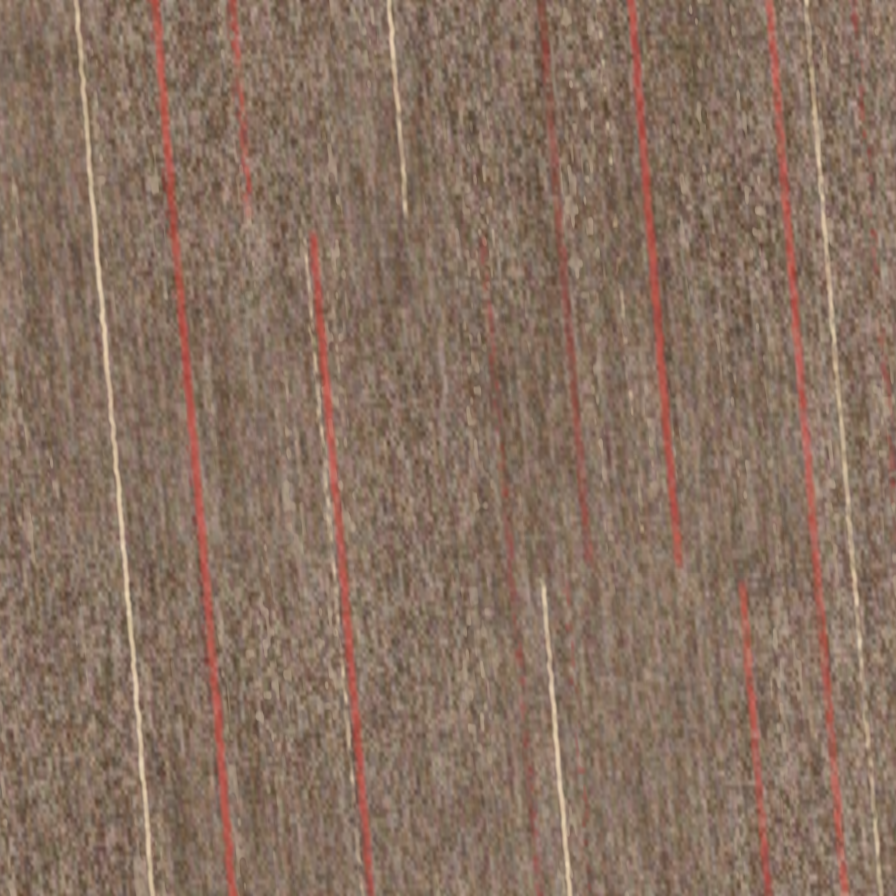
This texture is drawn by a three.js fragment shader. Its source:

```glsl
varying vec2 vUv;

// Weave colours
const vec3 BASE = vec3(0.520, 0.440, 0.379);
const vec3 FLECK = vec3(0.77, 0.69, 0.60);
const vec3 CREAM = vec3(0.86, 0.77, 0.65);
const vec3 RED = vec3(0.70, 0.34, 0.30);
const vec3 MAROON = vec3(0.56, 0.30, 0.27);

// Layout: slanted planks, each with a seam lower than its left neighbour's
const float SLANT = 0.086;
const float PLANK_START = 0.04;
const float PLANK_WIDTH = 0.29;
const float SEAM_TOP = 1.14;
const float SEAM_DROP = 0.39;

// Accent yarns, in the order cream, red, maroon
const vec3 YARN_PHASE = vec3(0.455, 0.76, 0.74);
const vec3 YARN_STEP = vec3(0.4, -0.235, 0.1);
const vec3 YARN_HALF_WIDTH = vec3(0.0045, 0.0078, 0.0078);

// Grain cells across and along the yarn
const vec2 LOOP_CELLS = vec2(205.0, 95.0);
const vec2 FINE_CELLS = vec2(270.0, 190.0);
const vec2 STREAK_CELLS = vec2(165.0, 14.0);
const vec2 THREAD_CELLS = vec2(90.0, 3.0);
const vec2 TINT_CELLS = vec2(170.0, 60.0);
const float LOOP_AMOUNT = 0.125;
const float FINE_AMOUNT = 0.115;
const float STREAK_AMOUNT = 0.10;
const float THREAD_AMOUNT = 0.045;
const float TINT_AMOUNT = 0.055;

float hash(vec2 p) {
  vec3 q = fract(vec3(p.xyx) * 0.1031);
  q += dot(q, q.yzx + 33.33);
  return fract((q.x + q.y) * q.z);
}

float noise(vec2 p) {
  vec2 i = floor(p);
  vec2 f = fract(p);
  f = f * f * (3.0 - 2.0 * f);
  float low = mix(hash(i), hash(i + vec2(1.0, 0.0)), f.x);
  float high = mix(hash(i + vec2(0.0, 1.0)), hash(i + vec2(1.0, 1.0)), f.x);
  return mix(low, high, f.y);
}

// Noise centred on zero, shifted so each layer is independent
float grain(vec2 p, vec2 cells, float layer) {
  return noise(p * cells + 37.0 * layer + 50.0) - 0.5;
}

// Woven ground, mottled in some areas and streaked in others
vec3 ground(vec2 p, float plank) {
  float rough = smoothstep(0.2, 0.8, noise(p * vec2(8.0, 4.0) + 11.0));
  float mottle = LOOP_AMOUNT * grain(p, LOOP_CELLS, 1.0)
               + FINE_AMOUNT * grain(p, FINE_CELLS, 2.0);
  float streaks = STREAK_AMOUNT * grain(p, STREAK_CELLS, 3.0);
  float tone = mix(0.85, 1.35, rough) * mottle
             + mix(1.25, 0.8, rough) * streaks
             + THREAD_AMOUNT * grain(p, THREAD_CELLS, 14.0)
             + 0.03 * grain(p, vec2(5.0, 2.5), 4.0)
             + 0.02 * (fract(plank * 0.4) - 0.4);
  vec3 tint = vec3(grain(p, TINT_CELLS, 5.0),
                   0.6 * grain(p, TINT_CELLS, 6.0),
                   grain(p, TINT_CELLS, 7.0));
  vec3 colour = BASE + tone + TINT_AMOUNT * tint;

  // Pale flecks gathered on a few threads
  float thread = smoothstep(0.08, 0.4, grain(p, vec2(70.0, 4.0), 8.0));
  float fleck = smoothstep(0.05, 0.4, grain(p, vec2(200.0, 85.0), 9.0));
  return mix(colour, FLECK, 0.55 * thread * fleck);
}

// How strongly each accent yarn shows in a plank
vec3 yarnStrength(float plank) {
  float cream = smoothstep(0.1, 0.8, fract(0.93 + 0.225 * plank));
  float red = 1.0 - 0.6 * fract(0.618 * plank);
  return vec3(cream, red, 0.7 * (1.0 - cream));
}

void main() {
  vec2 p = vec2(vUv.x + SLANT * vUv.y, vUv.y);
  p.x += 0.004 * grain(p, vec2(2.0, 3.0), 10.0);

  // Plank and its number
  float across = (p.x - PLANK_START) / PLANK_WIDTH;
  float column = floor(across);
  float seam = SEAM_TOP - SEAM_DROP * column;
  float plank = 2.0 * column + step(seam, p.y);
  vec3 colour = ground(p, plank);
  vec3 groundGrain = colour - BASE;

  // Accent yarns, broken up where they are weak
  mat3 yarnColours = mat3(CREAM, RED, MAROON);
  vec3 places = fract(YARN_PHASE + YARN_STEP * plank);
  vec3 strengths = yarnStrength(plank);
  float seamFade = smoothstep(0.0, 0.02, abs(p.y - seam));
  float wobble = 0.002 * grain(p, vec2(30.0, 90.0), 11.0);
  float speckle = grain(p, vec2(190.0, 100.0), 12.0);
  float wear = grain(p, vec2(12.0, 7.0), 13.0);
  for (int k = 2; k >= 0; k--) {
    float halfWidth = YARN_HALF_WIDTH[k];
    float dist = abs((fract(across) - places[k]) * PLANK_WIDTH + wobble);
    float line = 1.0 - smoothstep(0.1 * halfWidth, halfWidth, dist);
    float weak = 1.0 - strengths[k];
    float cover = strengths[k] * (0.95 + 0.4 * wear) + (0.35 + 1.1 * weak) * speckle;
    vec3 yarn = yarnColours[k] + 0.5 * groundGrain;
    colour = mix(colour, yarn, line * seamFade * clamp(cover, 0.0, 1.0));
  }

  gl_FragColor = vec4(clamp(colour, 0.0, 1.0), 1.0);
}
```
